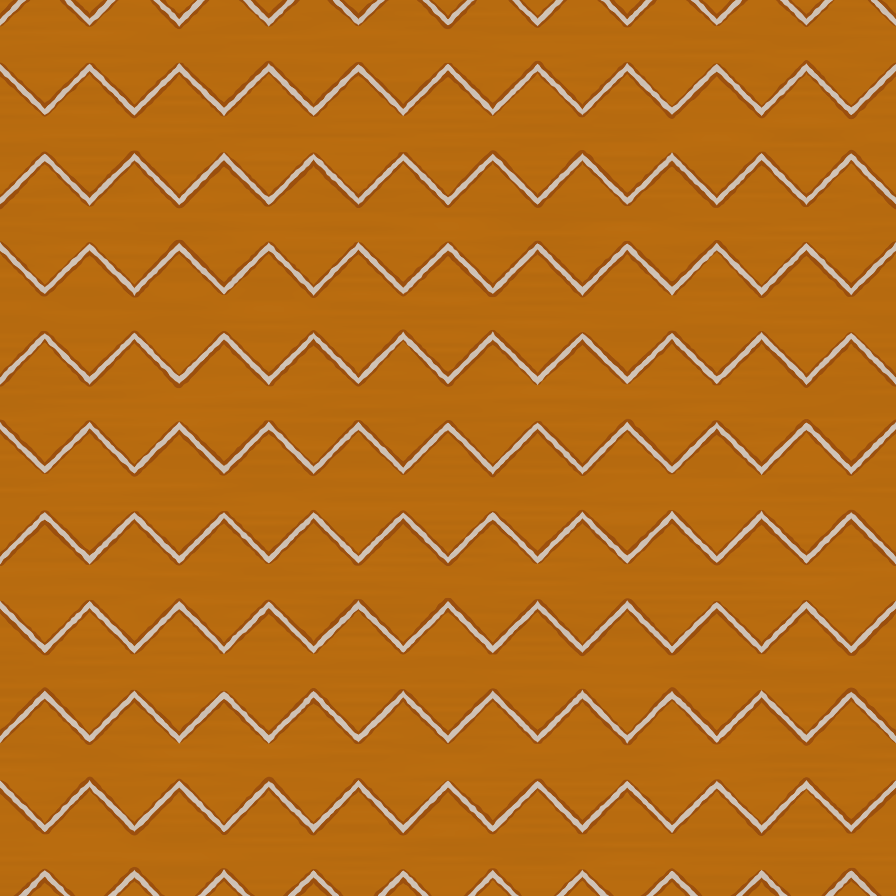
A Shadertoy shader for this pattern:

```glsl
// Seamless ochre cloth with rows of pale zigzag stitching edged in rust brown.
#define REPEATS 10.0        // zigzags across and rows down (even, so rows alternate)
#define PALE_HALF 0.028     // half width of the pale line, in repeats
#define EDGE_HALF 0.061     // half width of the brown border, in repeats
#define EDGE_DRIFT 0.034    // how far the border slips off the pale line
#define FRAY 0.016          // roughness of the thread edges
#define FRAY_CELLS 200.0    // fray noise cells across the canvas
#define WEAVE_ROWS 192.0    // thread rows down the canvas
#define WEAVE_DEPTH 0.035   // contrast of the threads
#define OCHRE vec3(0.72, 0.42, 0.06)
#define RUST vec3(0.61, 0.31, 0.05)
#define PALE vec3(0.81, 0.76, 0.71)

// Integer hash of a lattice point, from 0 to 1
float hash(vec2 cell, uint seed) {
    uvec2 q = uvec2(cell);
    uint h = q.x * 1597334677u ^ q.y * 3812015801u ^ seed * 2798796415u;
    h = (h ^ (h >> 16)) * 2146121005u;
    h = (h ^ (h >> 15)) * 2221713035u;
    return float((h ^ (h >> 16)) >> 8) / 16777216.0;
}

// Value noise that wraps after a whole number of cells
float wrapNoise(vec2 p, vec2 period, uint seed) {
    vec2 i = floor(p);
    vec2 f = p - i;
    f = f * f * (3.0 - 2.0 * f);
    vec2 a = mod(i, period);
    vec2 b = mod(i + 1.0, period);
    float low = mix(hash(a, seed), hash(vec2(b.x, a.y), seed), f.x);
    float high = mix(hash(vec2(a.x, b.y), seed), hash(b, seed), f.x);
    return mix(low, high, f.y);
}

// Distance to a zigzag folded onto one slope, with round outer corners
float roundZigzag(vec2 p) {
    vec2 top = vec2(0.0, 0.25);
    vec2 slope = vec2(0.5, -0.5);
    float t = clamp(dot(p - top, slope) / dot(slope, slope), 0.0, 1.0);
    return length(p - top - slope * t);
}

// Distance to the same zigzag with pointed corners
float sharpZigzag(vec2 p) {
    return abs(p.y + p.x - 0.25) * inversesqrt(2.0);
}

float coverage(float dist, float halfWidth, float blur) {
    return 1.0 - smoothstep(-blur, blur, dist - halfWidth);
}

void mainImage(out vec4 fragColor, in vec2 fragCoord) {
    vec2 uv = fragCoord / iResolution.xy;
    vec2 p = uv * REPEATS;
    float blur = 0.6 * REPEATS / min(iResolution.x, iResolution.y);

    // Fold into one row; neighbouring rows shift by half a repeat
    float row = floor(p.y + 0.5);
    float shift = 0.5 * mod(row, 2.0);
    vec2 q = vec2(abs(fract(p.x + shift) - 0.5), p.y - row);

    // Slow border drift along each row
    vec2 driftPeriod = vec2(2.0 * REPEATS, REPEATS);
    vec2 driftPoint = vec2(uv.x * driftPeriod.x, row);
    vec2 drift = vec2(wrapNoise(driftPoint, driftPeriod, 1u),
                      wrapNoise(driftPoint, driftPeriod, 2u)) - 0.5;

    // Frayed edges
    vec2 frayPeriod = vec2(FRAY_CELLS);
    float paleFray = FRAY * (wrapNoise(uv * frayPeriod, frayPeriod, 3u) - 0.5);
    float edgeFray = FRAY * (wrapNoise(uv * frayPeriod, frayPeriod, 4u) - 0.5);

    // Horizontal threads
    vec2 weavePeriod = vec2(REPEATS, WEAVE_ROWS);
    float weave = wrapNoise(uv * weavePeriod, weavePeriod, 5u) - 0.5;

    // Layers: cloth, border, pale line
    float slip = EDGE_DRIFT * drift.x;
    float swell = 0.3 * EDGE_DRIFT * drift.y;
    float edge = roundZigzag(q + vec2(0.0, slip)) + edgeFray + swell;
    float pale = sharpZigzag(q) + paleFray;
    vec3 color = mix(OCHRE, RUST, coverage(edge, EDGE_HALF, blur));
    color = mix(color, PALE, coverage(pale, PALE_HALF, blur));
    color *= 1.0 + WEAVE_DEPTH * weave;
    fragColor = vec4(color, 1.0);
}
```
